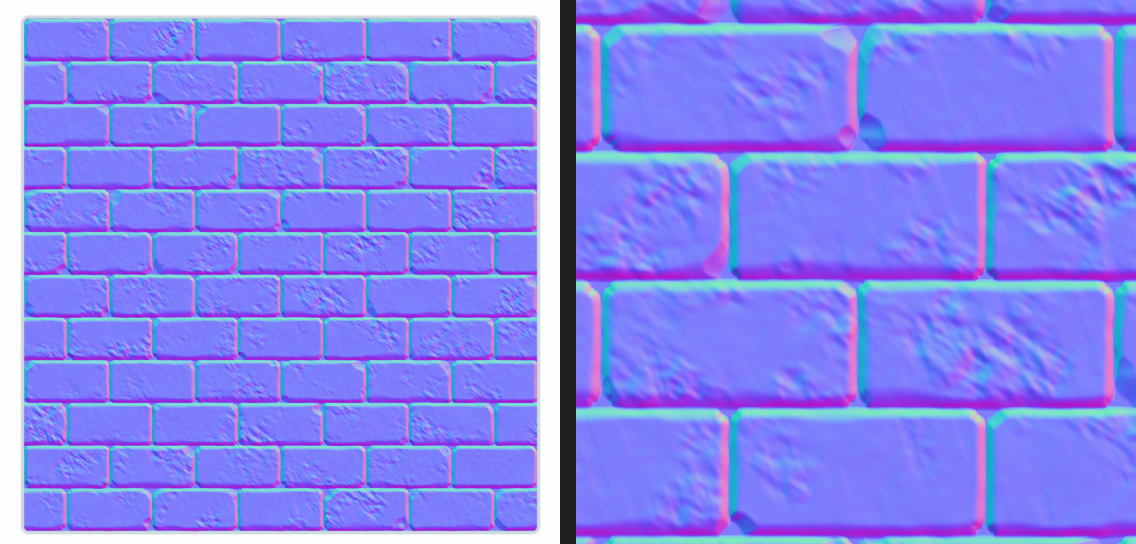
Left: the whole. Right: its middle third, enlarged.
A WebGL 2 fragment shader for this texture map:

```glsl
#version 300 es
precision highp float;
// Tangent-space normal map of a worn running-bond brick wall on a framed, rounded panel.

uniform vec2 u_resolution;
out vec4 fragColor;

const vec2 BRICK_COUNT = vec2(6.0, 12.0);
const vec2 BRICK_SIZE = vec2(1.0, 0.5);
const vec2 PANEL_CENTER = vec2(0.001, 0.4947);  // x is measured from the canvas middle
const vec2 PANEL_HALF = vec2(0.4715, 0.4710);
const float FRAME_WIDTH = 0.006;
const float MORTAR_HALF = 0.002;
const float BRICK_HEIGHT = 0.043;
const vec3 PAGE_COLOR = vec3(0.995);
const vec3 FRAME_COLOR = vec3(0.82, 0.86, 0.87);

float hash(vec2 p) {
    vec3 h = fract(vec3(p.xyx) * 0.1031);
    h += dot(h, h.yzx + 33.33);
    return fract((h.x + h.y) * h.z);
}

float noise(vec2 p) {
    vec2 cell = floor(p), f = fract(p);
    f = f * f * f * (f * (f * 6.0 - 15.0) + 10.0);
    float low = mix(hash(cell), hash(cell + vec2(1, 0)), f.x);
    float high = mix(hash(cell + vec2(0, 1)), hash(cell + vec2(1, 1)), f.x);
    return mix(low, high, f.y);
}

vec2 turn(vec2 p) {
    return vec2(0.8 * p.x - 0.6 * p.y, 0.6 * p.x + 0.8 * p.y);
}

float roundedBox(vec2 p, vec2 halfSize, float radius) {
    vec2 d = abs(p) - halfSize + radius;
    return length(max(d, 0.0)) + min(max(d.x, d.y), 0.0) - radius;
}

// Soft pitted patches and diagonal scratches over gentle undulation
float surfaceRelief(vec2 p, float seed) {
    vec2 s = turn(p + seed * vec2(37.0, 71.0));
    float cover = 0.65 * noise(s * 3.1) + 0.35 * noise(turn(s) * 7.3);
    float patchMask = smoothstep(0.42, 0.85, cover) * (0.4 + 0.8 * seed);
    vec2 grain = s * vec2(12.0, 20.0);
    float pits = noise(grain) + 0.45 * noise(turn(grain) * 2.1) - 0.72;
    float scratches = smoothstep(0.55, 0.9, noise(turn(s) * vec2(6.0, 19.0)));
    return 0.026 * patchMask * pits
         - 0.004 * scratches * (0.3 + patchMask)
         + 0.006 * noise(s * 4.0) + 0.0018 * noise(s * 21.0);
}

// Height of the rounded edge bevel and of one chipped corner, from the distances to the two nearest sides
float brickProfile(vec2 inset, vec2 bevel, float radius, float chipSize, float wobble) {
    vec2 v = max(radius - inset, 0.0);
    vec2 e = (inset - length(v) + max(v.x, v.y)) / bevel;
    float fall = min(length(max(1.0 - e, 0.0)), 1.0);
    float rise = 1.0 - fall * fall;
    float diagonal = (inset.x + inset.y) * 0.707 / chipSize + wobble * 0.5;
    float facet = clamp((diagonal - 0.35) / 0.65, 0.0, 1.0);
    return min(rise, facet);
}

float wallHeight(vec2 p) {
    // Alternate rows shift by half a brick; ids wrap around the panel
    float row = floor(p.y / BRICK_SIZE.y);
    float shift = 0.5 * mod(row + 1.0, 2.0);
    float column = floor(p.x + shift);
    vec2 id = vec2(mod(column, BRICK_COUNT.x), mod(row, BRICK_COUNT.y));
    vec2 local = vec2(p.x + shift - column, p.y - row * BRICK_SIZE.y) - 0.5 * BRICK_SIZE;
    float seed = hash(id + 17.0);

    // Bevel widths wander along each side, and are widest at the bottom
    vec2 inset = 0.5 * BRICK_SIZE - abs(local) - MORTAR_HALF;
    float wear = noise(p * 4.5 + seed * 50.0);
    float wobble = noise(p * 13.0 + seed * 90.0) - 0.5;
    float below = 1.0 - step(0.0, local.y);
    vec2 bevel = vec2(0.034, 0.037 + 0.008 * below);
    bevel += vec2(0.025, 0.03 + 0.035 * below) * wear * wear;
    inset += 0.006 * wobble;

    // Each corner takes its own rounding and chip size
    vec2 corner = step(0.0, local);
    float chance = hash(id * 2.0 + corner + 5.0);
    float radius = 0.03 + 0.07 * fract(chance * 7.0);
    float chipSize = 0.04 + 0.125 * chance * chance * chance;

    float profile = brickProfile(inset, bevel, radius, chipSize, wobble);
    return profile * (BRICK_HEIGHT + surfaceRelief(p, seed));
}

vec3 wallNormal(vec2 p, float reach) {
    vec2 e = vec2(reach, 0.0);
    vec2 slope = vec2(wallHeight(p + e.xy) - wallHeight(p - e.xy),
                      wallHeight(p + e.yx) - wallHeight(p - e.yx)) / (2.0 * reach);
    return normalize(vec3(-slope, 1.0));
}

// Encodes a normal; left faces lean to green and steep lower faces to magenta
vec3 encodeNormal(vec3 n) {
    vec3 color = (n * 0.5 + 0.5) * vec3(0.985, 0.985, 0.99);
    color.g += 0.28 * max(-n.x - 0.15, 0.0) * (1.0 - abs(n.y));
    color.r += 0.6 * max(-n.y - 0.5, 0.0);
    return color;
}

void main() {
    vec2 p = (gl_FragCoord.xy - vec2(0.5 * u_resolution.x, 0.0)) / u_resolution.y;
    vec2 fromCenter = p - PANEL_CENTER;
    float pixel = 1.0 / u_resolution.y;

    // Brick units: one brick is 1 wide and 0.5 high
    vec2 wall = (fromCenter / PANEL_HALF * 0.5 + 0.5) * BRICK_COUNT * BRICK_SIZE;
    vec3 wallColor = encodeNormal(wallNormal(wall, 0.012));

    // Page, frame and wall layers
    float wallEdge = roundedBox(fromCenter, PANEL_HALF, 0.009);
    float frameEdge = roundedBox(fromCenter, PANEL_HALF + FRAME_WIDTH, 0.015);
    vec3 color = mix(FRAME_COLOR, PAGE_COLOR, smoothstep(-pixel, pixel, frameEdge));
    color = mix(wallColor, color, smoothstep(-pixel, pixel, wallEdge));
    fragColor = vec4(color, 1.0);
}
```
